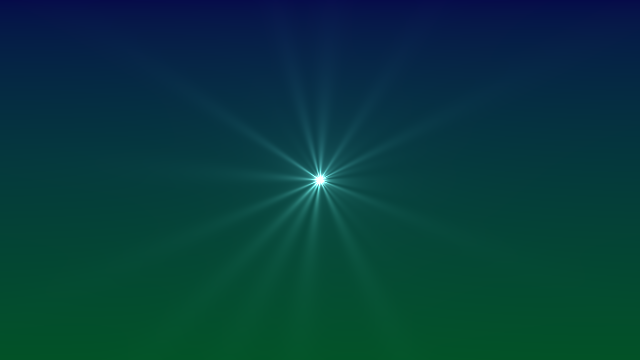
This background is drawn by a Shadertoy shader. Its source:

```glsl
const float TAU = 6.2831853;
const int BEAM_COUNT = 12;
const float FINE_RAYS = 44.0;

const vec3 GROUND_GREEN = vec3(0.005, 0.32, 0.15);
const vec3 NIGHT_BLUE = vec3(0.02, 0.04, 0.285);
const vec3 RAY_TINT = vec3(0.60, 1.0, 0.98);

float hash(float n) {
    n = fract(n * 0.1031);
    n *= n + 33.33;
    return fract(n * (n + n));
}

float bell(float x, float width) {
    float t = x / width;
    return exp(-t * t);
}

// Gradient blended in squared intensity
vec3 sky(float height) {
    vec3 low = GROUND_GREEN * GROUND_GREEN;
    vec3 high = NIGHT_BLUE * NIGHT_BLUE;
    return sqrt(mix(low, high, clamp(height, 0.0, 1.0)));
}

// Smooth noise that closes around the full circle
float angularNoise(float angle, float cells) {
    float x = fract(angle / TAU) * cells;
    float cell = floor(x);
    float blend = smoothstep(0.0, 1.0, x - cell);
    return mix(hash(cell + 7.0), hash(mod(cell + 1.0, cells) + 7.0), blend);
}

// Even spacing, with beams bunched above and below the centre
float beamAngle(float index) {
    float bunching = 13.0 * bell(index - 4.0, 0.6) + 35.0 * bell(index - 10.3, 2.2);
    return radians(30.0 * index - 3.0 - bunching);
}

float beams(float angle) {
    float total = 0.0;
    for (int i = 1; i <= BEAM_COUNT; i++) {
        float index = float(i);
        float offset = angle - beamAngle(index);
        offset -= TAU * round(offset / TAU);
        float width = mix(0.06, 0.11, hash(index + 51.0));
        float strength = mix(0.5, 0.9, hash(index + 83.0));
        total += strength * bell(offset, width);
    }
    return total;
}

// Long soft beams with finer streaks near the core
float starburst(vec2 p) {
    float radius = max(length(p), 0.002);
    float angle = atan(p.y, p.x + 1e-6);
    float streaks = angularNoise(angle, FINE_RAYS) - 0.5;
    float pattern = 0.5 + beams(angle) + 0.6 * streaks * exp(-radius * 5.0);
    float falloff = 0.0145 / radius * exp(-1.5 * radius);
    return falloff * max(pattern, 0.0);
}

void mainImage(out vec4 fragColor, in vec2 fragCoord) {
    vec2 uv = fragCoord / iResolution.xy;
    vec2 p = (fragCoord - 0.5 * iResolution.xy) / iResolution.y;

    vec3 color = sky(uv.y);
    color += RAY_TINT * starburst(p);

    // Bright white core
    color += vec3(0.8) * bell(length(p), 0.013);
    fragColor = vec4(clamp(color, 0.0, 1.0), 1.0);
}
```
